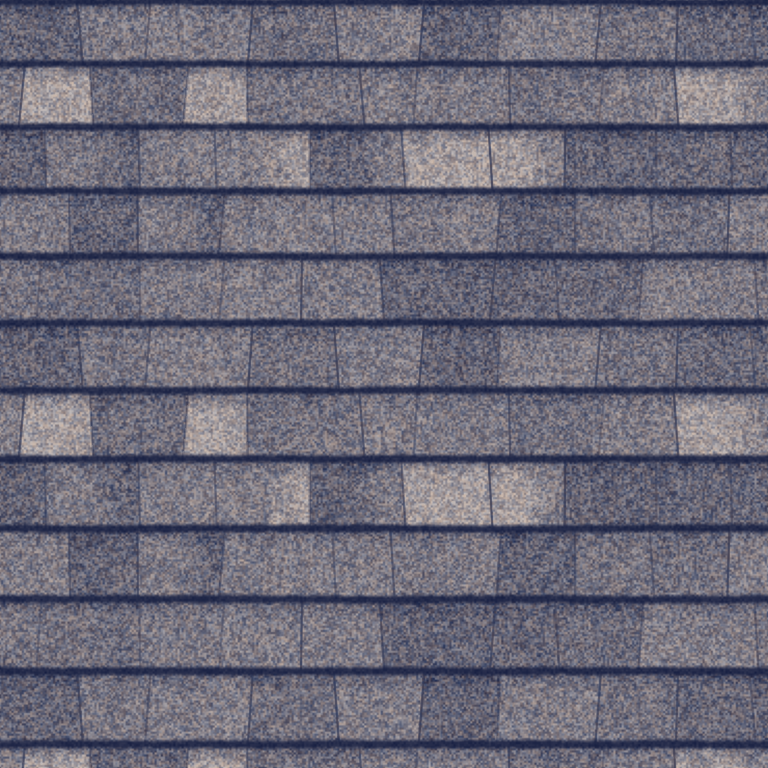
Give the GLSL for this texture, as a Shadertoy shader.

```glsl
// Blended asphalt roof shingles: overlapping courses of slanted tabs in slate and sand.
// Courses grow slightly toward the eave; hashed joints and tones recur every few courses.
// Each tab gets a tone, a sideways fade, mineral grain and a shadow under the course above.

const vec3  NAVY = vec3(0.11, 0.14, 0.27);      // shadows and joints
const vec3  SAND = vec3(0.635, 0.602, 0.608);   // lightest granules
const float FIRST_LINE   = 0.0833;   // first shadow line, measured down from the top
const float COURSE_PITCH = 0.0814;   // height of a course there
const float COURSE_GROW  = 0.00072;  // growth of the pitch per course
const float TABS         = 9.0;      // tabs across
const float COURSE_CYCLE = 5.0;      // courses before the layout recurs
const float JITTER       = 0.42;     // joint displacement, in tabs
const float SLANT        = 0.15;     // joint lean, in tabs
const float JOINT_WIDTH  = 0.0022;
const float SHADOW_HALF  = 0.055;    // half thickness of a shadow line, in courses
const float DARK_TONE = 0.55, MID_TONE = 0.74, LIGHT_TONE = 1.0;
const float GRAIN_FREQ   = 370.0;
const float GRAIN_AMOUNT = 0.55;

float hash(vec2 p) {
    vec3 q = fract(vec3(p.xyx) * 0.1031);
    q += dot(q, q.yzx + 33.33);
    return fract((q.x + q.y) * q.z);
}

float noise(vec2 p) {
    vec2 i = floor(p), f = fract(p);
    f = f * f * (3.0 - 2.0 * f);
    return mix(mix(hash(i), hash(i + vec2(1, 0)), f.x),
               mix(hash(i + vec2(0, 1)), hash(i + vec2(1, 1)), f.x), f.y);
}

// Random value of a tab; both directions wrap
float tabHash(float tab, float course, float seed) {
    return hash(vec2(mod(tab, TABS) + 17.0 * seed, mod(course, COURSE_CYCLE) + 5.3 * seed));
}

// Left joint of a tab at depth v within its course
float jointAt(float tab, float course, float v) {
    return tab + JITTER * (tabHash(tab, course, 1.0) - 0.5)
               + SLANT * (tabHash(tab, course, 2.0) - 0.5) * (v - 0.5);
}

float tabTone(float h) {
    return DARK_TONE + (MID_TONE - DARK_TONE) * smoothstep(0.1, 0.6, h)
                     + (LIGHT_TONE - MID_TONE) * smoothstep(0.78, 0.87, h);
}

void mainImage(out vec4 fragColor, in vec2 fragCoord) {
    vec2 uv = fragCoord / iResolution.xy;
    float pixel = 1.0 / iResolution.y;

    // Course index and depth: invert the growing pitch
    float down = 1.0 - uv.y - FIRST_LINE + 0.0016 * (noise(vec2(uv.x * 14.0, uv.y * 9.0)) - 0.5);
    float k = (sqrt(COURSE_PITCH * COURSE_PITCH + 4.0 * COURSE_GROW * down) - COURSE_PITCH)
            / (2.0 * COURSE_GROW);
    float course = floor(k) + 1.0;
    float v = fract(k);
    float courseHeight = COURSE_PITCH + 2.0 * COURSE_GROW * k;

    // Tab between two jittered joints
    float x = uv.x * TABS + hash(vec2(mod(course, COURSE_CYCLE), 71.0));
    float base = floor(x);
    float tab = base - 1.0 + step(jointAt(base, course, v), x)
                           + step(jointAt(base + 1.0, course, v), x);
    float left = jointAt(tab, course, v);
    float right = jointAt(tab + 1.0, course, v);
    float across = (x - left) / (right - left);

    // Tone, with a ragged sideways fade on some tabs
    float ragged = noise(uv * 75.0) - 0.5 + 0.7 * (noise(uv * 210.0) - 0.5);
    float tone = tabTone(tabHash(tab, course, 3.0));
    float fadeTone = tabTone(tabHash(tab, course, 4.0));
    float fades = step(tabHash(tab, course, 5.0), 0.35);
    tone = mix(tone, fadeTone, fades * smoothstep(0.4, 0.9, across + 0.25 * ragged));
    tone += 0.05 * (noise(uv * 38.0) - 0.5);

    // Soft blue fringe below the overlap, deepest on light tabs
    float fringe = 1.0 - smoothstep(0.06, 0.32, v + 0.13 * ragged);
    tone -= fringe * (0.14 + 0.6 * max(tone - MID_TONE, 0.0));

    // Mineral grain
    float grain = noise(uv * GRAIN_FREQ) - 0.5 + 0.45 * (noise(uv * GRAIN_FREQ * 0.5 + 9.0) - 0.5);
    tone += GRAIN_AMOUNT * grain;

    // Fine joints of varying strength
    float jointDist = min(x - left, right - x) / TABS;
    float nearest = tab + step(0.5, across);
    float joint = 1.0 - smoothstep(0.5 * JOINT_WIDTH - 0.5 * pixel, 0.5 * JOINT_WIDTH + pixel, jointDist);
    tone = mix(tone, 0.2, joint * mix(0.35, 0.8, tabHash(nearest, course, 6.0)));

    // Dark butt edge and cast shadow
    float edgeDist = abs(v - step(0.5, v));
    float soft = 0.025 + pixel / courseHeight;
    float shadow = 1.0 - smoothstep(SHADOW_HALF - soft, SHADOW_HALF + soft, edgeDist + 0.015 * ragged);
    tone = mix(tone, 0.03 + 0.12 * grain, 0.95 * shadow);

    // Granule colour with a slight warm and cool scatter
    vec3 color = mix(NAVY, SAND, clamp(tone, -0.1, 1.25));
    float warmth = noise(uv * GRAIN_FREQ * 0.8 + 31.0) - 0.5;
    color += 0.07 * warmth * (1.0 - shadow) * vec3(1.0, 0.0, -1.0);
    fragColor = vec4(color, 1.0);
}
```
